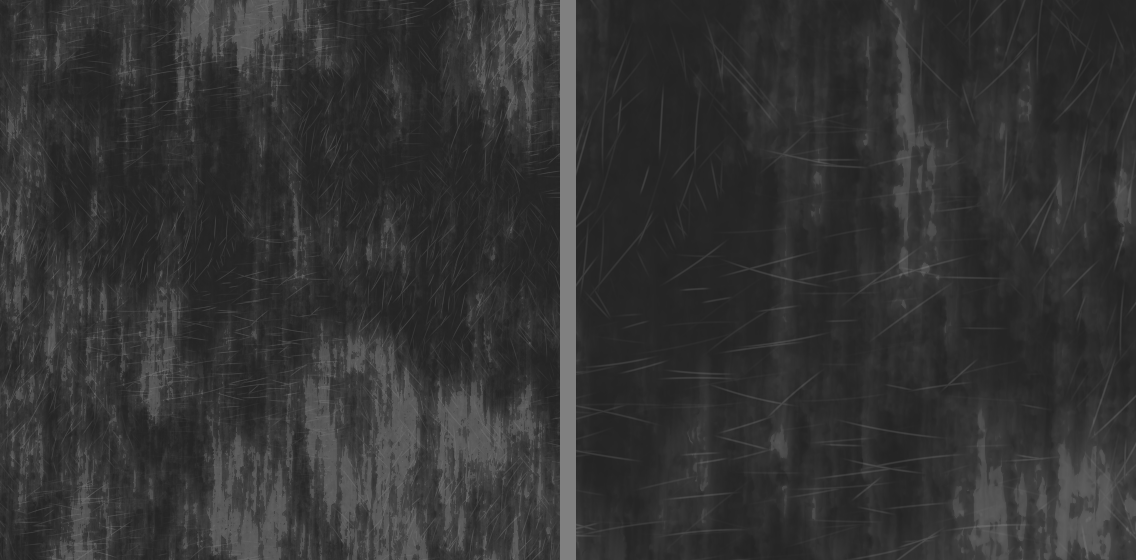
Left, the full canvas; right, a detail of the centre.
Reproduce this texture procedurally as a Shadertoy shader.

```glsl
// Dark weathered metal: vertical worn streaks, flaked grey film, fine scratches.

const vec3  TINT         = vec3(1.0, 1.0, 1.0);
const float SHADOW_TONE  = 0.148;
const float FILM_TONE    = 0.115;  // soft grey film over the shadow
const float WORN_TONE    = 0.035;  // gradual paling of the most worn areas
const float FLAKE_TONE   = 0.055;  // hard-edged pale flakes
const float SCRATCH_TONE = 0.100;
const float GRAIN_TONE   = 0.012;
const vec2  CLOUD_FREQ   = vec2(5.5, 4.0);
const vec2  STREAK_FREQ  = vec2(22.0, 4.0);
const vec2  FIBRE_FREQ   = vec2(130.0, 12.0);
const vec2  GRIT_FREQ    = vec2(110.0, 90.0);
const float SPECK_FREQ   = 120.0;
const float LOW_GLOW     = 0.45;   // extra wear near the bottom
const vec2  SCRATCH_CELL = vec2(0.085, 0.024);
const float SCRATCH_HALF_WIDTH = 0.0006;
const int   SCRATCH_LAYERS = 8;

vec3 hash3(vec2 p) {
    vec3 q = fract(p.xyx * vec3(0.1031, 0.1030, 0.0973));
    q += dot(q, q.yxz + 33.33);
    return fract((q.xxy + q.yzz) * q.zyx);
}

// Cellular noise: x = smoothly blended cell values, y = nearest distance.
vec2 cellular(vec2 p) {
    vec2 cell = floor(p), local = fract(p);
    float sum = 0.0, weights = 0.0, nearest = 8.0;
    for (int j = -1; j <= 1; j++)
    for (int i = -1; i <= 1; i++) {
        vec2 offset = vec2(i, j);
        vec3 rnd = hash3(cell + offset + 200.0);
        vec2 delta = offset + rnd.xy - local;
        float d2 = dot(delta, delta);
        float w = exp(-7.0 * d2);
        sum += w * rnd.z;
        weights += w;
        nearest = min(nearest, d2);
    }
    return vec2(sum / weights, sqrt(nearest));
}

// Layered cellular noise, centred on zero with a spread of about one.
float layers(vec2 p, int octaves) {
    float sum = 0.0, amp = 1.0, power = 0.0;
    for (int i = 0; i < octaves; i++) {
        sum += amp * (cellular(p).x - 0.5);
        power += amp * amp;
        p = p * 2.03 + vec2(17.3, 9.1);
        amp *= 0.6;
    }
    return sum / (0.23 * sqrt(power));
}

// Short, slightly bent hairlines around one main direction.
float scratches(vec2 uv, float angle, float spread, float seed, float px) {
    float ink = 0.0;
    for (int i = 0; i < SCRATCH_LAYERS; i++) {
        vec3 layer = hash3(vec2(float(i) * 7.0 + 3.0, seed));
        float a = angle + spread * (layer.x - 0.5);
        vec2 dir = vec2(cos(a), sin(a));
        vec2 p = vec2(dot(uv, dir), dot(uv, vec2(-dir.y, dir.x)));
        p = p / SCRATCH_CELL + layer.yz * 40.0;
        vec2 id = floor(p) + 90.0 + seed * 13.0;
        vec3 rnd = hash3(id), shape = hash3(id + 51.7);
        vec2 q = fract(p) - 0.5;
        float bend = (rnd.y - 0.5) * 0.35 + (shape.x - 0.5) * 0.6 * q.x
                   + (shape.y - 0.5) * 1.2 * q.x * q.x;
        float d = abs(q.y - bend) * SCRATCH_CELL.y;
        float reach = mix(0.12, 0.48, rnd.x);
        float taper = 1.0 - smoothstep(reach * 0.4, reach, abs(q.x));
        float line = 1.0 - smoothstep(max(SCRATCH_HALF_WIDTH - px, 0.0),
                                      SCRATCH_HALF_WIDTH + px * 0.7, d);
        ink = max(ink, line * taper * smoothstep(0.3, 1.0, rnd.z));
    }
    return ink;
}

void mainImage(out vec4 fragColor, in vec2 fragCoord) {
    vec2 uv = fragCoord / iResolution.y;
    float px = 1.0 / iResolution.y;

    // Wear fields: broad clouds, vertical streaks, fibres and ragged grit
    float cloud  = layers(uv * CLOUD_FREQ + 43.7, 4);
    float grit   = layers(uv * GRIT_FREQ + 11.0, 3);
    vec2 ragged  = uv + vec2(0.0006, 0.005) * grit;
    float streak = layers(ragged * STREAK_FREQ + 5.0, 4);
    float fibre  = layers(ragged * FIBRE_FREQ + 23.0, 3);
    float low    = LOW_GLOW * (1.0 - smoothstep(0.05, 0.45, uv.y));
    float wear   = 0.42 * cloud + 0.31 * streak + 0.12 * fibre + low - 0.12;
    float peel   = 0.36 * cloud + 0.38 * streak + 0.32 * fibre + 0.17 * grit + 0.7 * low;

    // Soft film, gradual paling and crisp flakes on top
    float film  = smoothstep(-0.9, 1.1, wear + 0.08 * grit);
    float worn  = smoothstep(0.3, 1.2, wear);
    float flake = smoothstep(0.68, 0.90, peel);
    float tone  = SHADOW_TONE + FILM_TONE * film + WORN_TONE * worn + FLAKE_TONE * flake;

    // Grain, dark pits in the film and a few pale chips
    tone += GRAIN_TONE * (0.6 * grit + 0.4 * fibre) * (0.35 + 0.65 * film);
    vec2 speck = cellular((uv + 0.0012 * vec2(grit, fibre)) * SPECK_FREQ + 61.0);
    float chip = 1.0 - smoothstep(0.05, 0.26, speck.y);
    tone -= 0.04 * chip * film * smoothstep(0.65, 0.9, speck.x);
    tone += 0.05 * chip * film * (1.0 - smoothstep(0.06, 0.22, speck.x));

    // Scratch clusters: shallow sweeps and steep diagonals
    float region = cellular(uv * 5.0 + 31.0).x;
    float shallow = scratches(uv, 0.25, 0.9, 1.0, px) * smoothstep(0.55, 0.80, region);
    float steep = scratches(uv, 1.15, 0.8, 2.0, px) * (1.0 - smoothstep(0.2, 0.48, region));
    float fallen = scratches(uv, 1.95, 0.8, 3.0, px) * smoothstep(0.5, 0.8, 1.0 - abs(region - 0.45) * 3.0);
    tone += SCRATCH_TONE * max(shallow, max(steep, 0.7 * fallen));

    fragColor = vec4(TINT * clamp(tone, 0.135, 0.40), 1.0);
}
```
